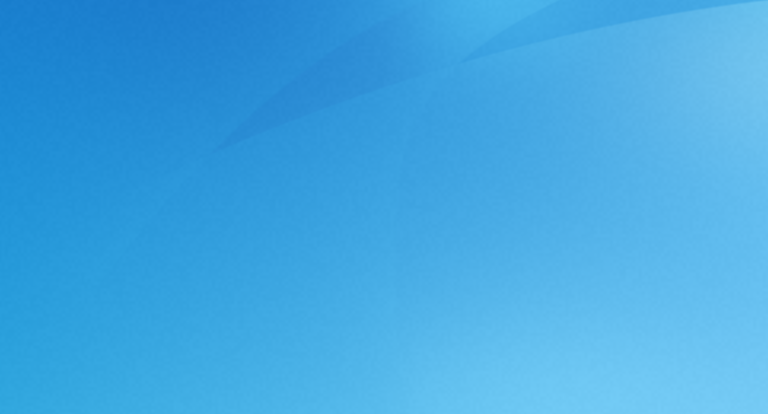
This background is drawn by a Shadertoy shader. Its source:

```glsl
// A calm blue backdrop: a smooth field of nine blended colours, with soft glows,
// three sweeping arcs whose sides differ slightly in brightness, and faint grain.
// Positions are fractions of the canvas, with the origin at the lower left.

// Colour field, from left to right
const vec3 LOW_LEFT   = vec3(0.19, 0.655, 0.87);
const vec3 LOW_MID    = vec3(0.33, 0.725, 0.92);
const vec3 LOW_RIGHT  = vec3(0.44, 0.78, 0.95);
const vec3 MID_LEFT   = vec3(0.13, 0.58, 0.845);
const vec3 MID_CENTRE = vec3(0.235, 0.64, 0.88);
const vec3 MID_RIGHT  = vec3(0.37, 0.735, 0.935);
const vec3 TOP_LEFT   = vec3(0.10, 0.50, 0.81);
const vec3 TOP_MID    = vec3(0.18, 0.58, 0.855);
const vec3 TOP_RIGHT  = vec3(0.32, 0.715, 0.92);

// Light added or removed by each layer
const vec3 RIGHT_GLOW   = vec3(0.110, 0.050, 0.010);
const vec3 CYAN_GLOW    = vec3(0.070, 0.092, 0.048);
const vec3 LOW_GLOW     = vec3(0.045, 0.032, 0.016);
const vec3 TOP_SHADE    = vec3(0.014, 0.036, 0.025);
const vec3 WEDGE_SHADE  = vec3(0.006, 0.024, 0.014);
const vec3 RIBBON_SHADE = vec3(0.028, 0.028, 0.014);
const vec3 FOLD_LIGHT   = vec3(0.005, 0.008, 0.005);
const vec3 FOOT_LIGHT   = vec3(0.014, 0.010, 0.006);
const float EDGE_WIDTH  = 0.004;
const float GRAIN_CELLS = 130.0;
const float GRAIN_LIGHT = 0.014;

// Quadratic blend through three colours at 0, 0.5 and 1
vec3 blendThree(vec3 a, vec3 b, vec3 c, float t) {
    return a * (1.0 - t) * (1.0 - 2.0 * t)
         + b * 4.0 * t * (1.0 - t)
         + c * t * (2.0 * t - 1.0);
}

// Elliptical soft spot
float glow(vec2 p, vec2 centre, vec2 radius) {
    vec2 d = (p - centre) / radius;
    return exp(-dot(d, d));
}

// Smooth step across a boundary, positive side is one
float side(float signedDistance) {
    return smoothstep(-EDGE_WIDTH, EDGE_WIDTH, signedDistance);
}

float hash(vec2 cell) {
    vec3 q = fract(cell.xyx * 0.1031);
    q += dot(q, q.yzx + 33.33);
    return fract((q.x + q.y) * q.z);
}

// Smooth value noise in 0..1
float noise(vec2 p) {
    vec2 cell = floor(p);
    vec2 f = fract(p);
    f = f * f * (3.0 - 2.0 * f);
    float below = mix(hash(cell), hash(cell + vec2(1.0, 0.0)), f.x);
    float above = mix(hash(cell + vec2(0.0, 1.0)), hash(cell + 1.0), f.x);
    return mix(below, above, f.y);
}

// Long arc rising to the upper right corner; its height at x
float longArc(float x) {
    float d = 1.0 - x;
    return 1.0 - 0.219 * d - 0.406 * d * d;
}

// Steeper arc on the left; its height at x
float leftArc(float x) {
    float d = 0.54 - x;
    return 0.988 - 0.824 * d - 1.99 * d * d;
}

// Upright fold that bends right near the top; its x at height y
float uprightFold(float y) {
    return 0.515 + 0.214 * pow(abs(y - 0.35) / 0.65, 3.5);
}

void mainImage(out vec4 fragColor, in vec2 fragCoord) {
    vec2 p = fragCoord / iResolution.xy;

    // Base colour field
    vec3 low = blendThree(LOW_LEFT, LOW_MID, LOW_RIGHT, p.x);
    vec3 mid = blendThree(MID_LEFT, MID_CENTRE, MID_RIGHT, p.x);
    vec3 top = blendThree(TOP_LEFT, TOP_MID, TOP_RIGHT, p.x);
    vec3 color = blendThree(low, mid, top, p.y);

    // Sides of the arcs
    float aboveLong = side(p.y - longArc(p.x));
    float belowLeft = side((leftArc(p.x) - p.y) * 0.6);
    float rightOfFold = side(p.x - uprightFold(p.y));

    // Broad light and shade
    color += RIGHT_GLOW * glow(p, vec2(1.02, 0.85), vec2(0.24, 0.25)) * (1.0 - aboveLong);
    color += CYAN_GLOW * glow(p, vec2(0.64, 1.02), vec2(0.13, 0.17));
    color += LOW_GLOW * glow(p, vec2(0.70, 0.10), vec2(0.23, 0.28));
    color -= TOP_SHADE * glow(p, vec2(0.27, 1.0), vec2(0.19, 0.32));

    // Dark wedge between the two arcs, fading towards the fold
    float wedge = aboveLong * belowLeft * (1.0 - rightOfFold);
    color -= WEDGE_SHADE * wedge * (1.0 - smoothstep(0.48, 0.60, p.x));

    // Ribbon above the long arc
    color -= RIBBON_SHADE * aboveLong * rightOfFold;

    // Faint creases along the lower ends of the left arc and the fold
    float leftReach = smoothstep(0.20, 0.40, p.y) * (1.0 - aboveLong);
    float leftOffset = max(p.y - leftArc(p.x), 0.0);
    color += FOLD_LIGHT * (1.0 - belowLeft) * leftReach * exp(-leftOffset * 7.0);
    float foldOffset = max(uprightFold(p.y) - p.x, 0.0);
    float foldReach = smoothstep(0.05, 0.30, p.y) * (1.0 - aboveLong);
    color += FOLD_LIGHT * (1.0 - rightOfFold) * foldReach * exp(-foldOffset * 14.0);
    float footReach = 1.0 - smoothstep(0.05, 0.30, p.y);
    color += FOOT_LIGHT * smoothstep(0.48, 0.57, p.x) * footReach;

    // Fine grain
    color += GRAIN_LIGHT * (noise(fragCoord / iResolution.y * GRAIN_CELLS) - 0.5);

    fragColor = vec4(clamp(color, 0.0, 1.0), 1.0);
}
```
